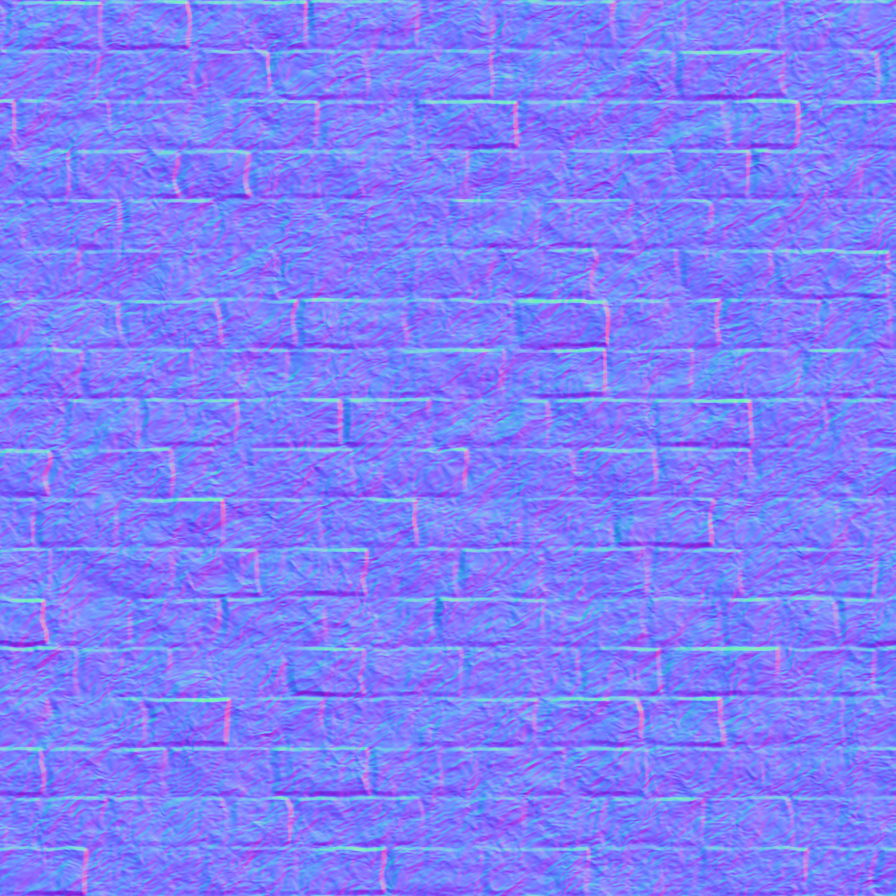
Reproduce this texture map procedurally as a WebGL 2 fragment shader.

```glsl
#version 300 es
precision highp float;
// Tangent-space normal map of a rough stone block wall: 18 courses of 9 blocks.
// A height field (slanted, grainy noise plus tilted block faces) is
// differentiated, and its normal is packed into colour. It tiles seamlessly.
uniform vec2 u_resolution;
out vec4 outColor;

float hash(vec2 p) {
    return fract(sin(dot(p, vec2(127.1, 311.7))) * 43758.5453);
}

// Value noise whose lattice wraps after "period" cells
float noise(vec2 p, float period, float seed) {
    vec2 i = floor(p), f = fract(p);
    f = f * f * f * (f * (f * 6.0 - 15.0) + 10.0);
    vec2 a = mod(i, period) + seed, b = mod(i + 1.0, period) + seed;
    return mix(mix(hash(a), hash(vec2(b.x, a.y)), f.x),
               mix(hash(vec2(a.x, b.y)), hash(b), f.x), f.y);
}

// Chiselled stone: integer shears keep the octaves periodic and slant the grain
float stoneRelief(vec2 p) {
    // Warping breaks the lattice into irregular chips
    p += 0.008 * vec2(noise(p * 31.0, 31.0, 3.0), noise(p * 31.0, 31.0, 7.0));
    p += 0.003 * vec2(noise(p * 83.0, 83.0, 13.0), noise(p * 83.0, 83.0, 19.0));
    float sum = 0.0, freq = 9.0;
    for (int k = 0; k < 5; k++) {
        vec2 q = vec2(p.x + p.y, 2.0 * p.y - (k % 2 == 0 ? 1.0 : 2.0) * p.x);
        float n = noise(q * freq, freq, 17.3 * float(k)) - 0.5;
        if (k == 2) n = 0.3 - 1.2 * sqrt(n * n + 0.008);
        sum += n * (0.045 + 0.021 * float(k)) / freq;
        freq *= 2.0;
    }
    return sum;
}

// Jittered position of the joint to the left of block i
float jointX(float i, float row) {
    return i + 0.36 * (hash(vec2(mod(i, 9.0), row + 40.0)) - 0.5);
}

float wallHeight(vec2 p) {
    float relief = stoneRelief(p);

    // Slightly wavering joints
    vec2 w = p + vec2(0.007, 0.003) * (vec2(noise(p * 45.0, 45.0, 5.0),
                                            noise(p * 39.0, 39.0, 9.0)) - 0.5);
    float y = w.y * 18.0, row = mod(floor(y), 18.0), ty = fract(y);

    // Find the block that holds this point
    float x = w.x * 9.0 + 0.5 * mod(row, 2.0) + 0.5 * hash(vec2(row, 3.0));
    float i = floor(x);
    if (x < jointX(i, row)) i -= 1.0;
    else if (x >= jointX(i + 1.0, row)) i += 1.0;
    float left = jointX(i, row), right = jointX(i + 1.0, row);
    float tx = (x - left) / (right - left);
    vec2 id = vec2(mod(i, 9.0), row);

    // Block edges: crisp at the top and right, softer at the left
    float mask = smoothstep(0.0, 0.010, (x - left) / 9.0)
               * smoothstep(0.0, 0.007, (right - x) / 9.0)
               * smoothstep(0.0, 0.007, ty / 18.0)
               * smoothstep(0.0, 0.005, (1.0 - ty) / 18.0);

    // Faces lean out at the top, and a few jut out at one side
    float face = 0.0001 + 0.0005 * hash(id + 11.0)
               + 0.0018 * ty * (0.3 + 0.7 * hash(id + 23.0))
               + tx * (0.0004 + 0.0046 * pow(hash(id + 37.0), 4.0))
               + (1.0 - tx) * 0.0025 * pow(hash(id + 53.0), 5.0);

    // Each block has its own chips, and worn stretches where joints fade
    vec2 slant = vec2(p.x + p.y, 2.0 * p.y - p.x) * 24.0;
    float chips = noise(slant + id * 3.0, 24.0, 61.0) - 0.4;
    float wear = 0.15 + 1.3 * noise(p * 25.0, 25.0, 31.0);
    return relief + mask * (face * wear + 0.0021 * chips);
}

void main() {
    vec2 p = gl_FragCoord.xy / u_resolution;
    vec2 e = vec2(0.0007, 0.0);
    vec2 slope = vec2(wallHeight(p + e.xy) - wallHeight(p - e.xy),
                      wallHeight(p + e.yx) - wallHeight(p - e.yx)) / (2.0 * e.x);
    vec3 normal = normalize(vec3(-slope, 1.0));
    outColor = vec4(normal * 0.5 + 0.5, 1.0);
}
```
